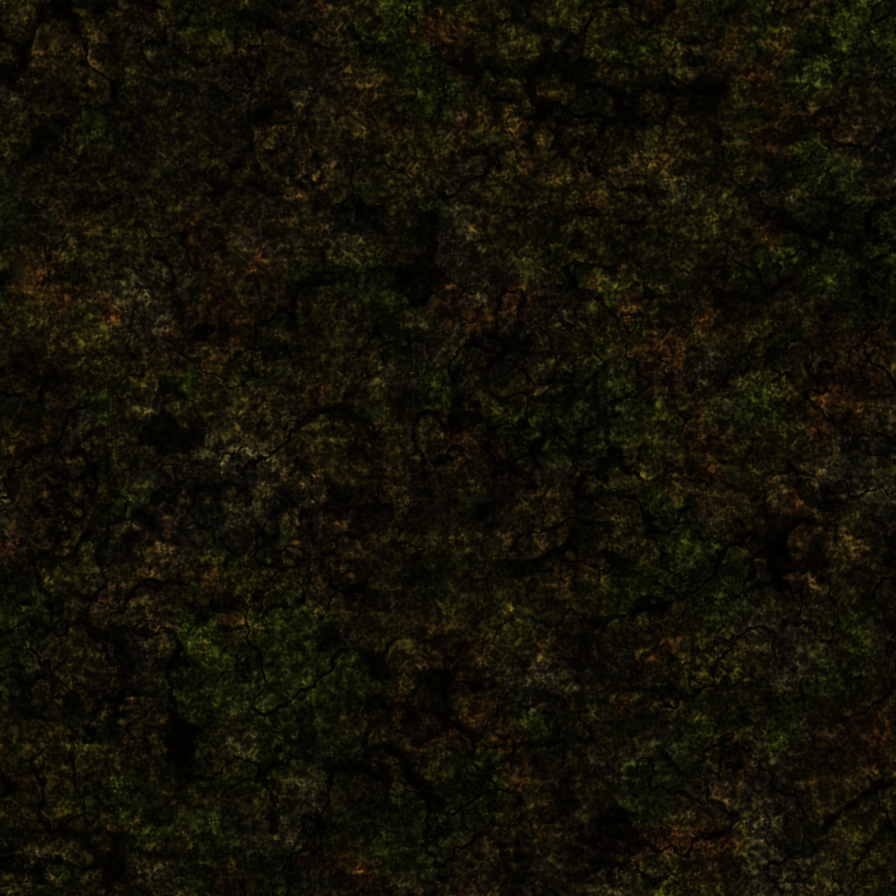
Give the GLSL for this texture, as a WebGL 2 fragment shader.

```glsl
#version 300 es
precision highp float;
// A dim forest floor: grainy soil tinted by small patches of moss, rust and ash,
// crossed by cracks and pale fibres, with half-buried stones and small sprigs.
// Layered value noise sets the tone; jittered grids scatter stones and sprigs.
uniform vec2 u_resolution;
out vec4 fragColor;

float hash(vec2 p) {
  vec3 q = fract(p.xyx * vec3(0.1031, 0.1030, 0.0973));
  q += dot(q, q.yzx + 33.33);
  return fract((q.x + q.y) * q.z);
}

vec2 hash2(vec2 p) {
  return vec2(hash(p + 17.3), hash(p + 71.9));
}

float noise(vec2 p) {
  vec2 i = floor(p), f = fract(p);
  f = f * f * (3.0 - 2.0 * f);
  return mix(mix(hash(i), hash(i + vec2(1, 0)), f.x),
             mix(hash(i + vec2(0, 1)), hash(i + vec2(1, 1)), f.x), f.y);
}

float fbm(vec2 p) {
  float sum = 0.0, amp = 0.5;
  for (int i = 0; i < 5; i++) {
    p = mat2(1.6, 1.2, -1.2, 1.6) * p + 9.7;
    sum += amp * noise(p * 0.5);
    amp *= 0.5;
  }
  return sum / 0.97;
}

// Thin winding line where warped noise crosses its middle value
float vein(vec2 p, float width) {
  p += 1.8 * vec2(fbm(p * 1.3 + 5.0), fbm(p * 1.3 + 41.0));
  return 1.0 - smoothstep(width * 0.3, width, abs(noise(p) - 0.5));
}

// x: stone cover, y: shadow along one side of its rim
vec2 stones(vec2 p) {
  vec2 g = p * 4.0, result = vec2(0.0);
  g += 0.25 * (vec2(fbm(p * 14.0), fbm(p * 14.0 + 30.0)) - 0.5);
  for (int k = 0; k < 9; k++) {
    vec2 id = floor(g) + vec2(k % 3 - 1, k / 3 - 1);
    if (hash(id + 3.1) > 0.45) continue;
    vec2 d = g - id - 0.25 - 0.5 * hash2(id);
    float radius = mix(0.15, 0.27, hash(id + 8.4));
    float edge = length(d * vec2(1.0, 0.88)) - radius;
    vec2 side = hash(id + 5.7) < 0.5 ? vec2(-0.75, 0.66) : vec2(0.6, -0.8);
    float facing = smoothstep(0.3, 0.95, dot(normalize(d + 1e-4), side));
    float rim = smoothstep(-0.02, 0.0, edge) * (1.0 - smoothstep(0.0, 0.08, edge));
    result = max(result, vec2(1.0 - smoothstep(-0.05, 0.02, edge), rim * facing));
  }
  return result;
}

// Rosettes of narrow, toothed leaves
float sprigs(vec2 p) {
  vec2 g = p * 8.0;
  float cover = 0.0;
  for (int k = 0; k < 9; k++) {
    vec2 id = floor(g) + vec2(k % 3 - 1, k / 3 - 1);
    if (hash(id + 12.6) > 0.35) continue;
    vec2 d = g - id - 0.2 - 0.6 * hash2(id + 2.0);
    for (int j = 0; j < 6; j++) {
      float seed = hash(id * 3.0 + float(j) * 7.3);
      float a = float(j) * 1.05 + seed;
      vec2 q = mat2(cos(a), -sin(a), sin(a), cos(a)) * d;
      float t = q.x / mix(0.18, 0.45, seed);
      float teeth = 0.3 + 0.7 * fract(t * 6.0 - abs(q.y) * 14.0);
      float halfWidth = 0.05 * teeth * (1.0 - t);
      float leaf = 1.0 - smoothstep(-0.01, 0.014, abs(q.y + 0.12 * t * t * (seed - 0.5)) - halfWidth);
      cover = max(cover, leaf * step(0.0, t) * step(t, 1.0));
    }
  }
  return cover;
}

void main() {
  vec2 p = gl_FragCoord.xy / u_resolution.y;
  vec2 ragged = p + 0.02 * (vec2(noise(p * 110.0), noise(p * 110.0 + 40.0)) - 0.5);
  float broad = fbm(p * 6.0 + 2.0);
  float mid = fbm(p * 34.0 + 60.0);

  // Soil colours in small ragged patches
  vec3 color = mix(vec3(0.078, 0.060, 0.021), vec3(0.070, 0.064, 0.017), smoothstep(0.35, 0.65, fbm(ragged * 12.0)));
  color = mix(color, vec3(0.088, 0.077, 0.045), 0.7 * smoothstep(0.48, 0.7, fbm(ragged * 15.0 + 20.0)));
  color = mix(color, vec3(0.052, 0.076, 0.012), 0.65 * smoothstep(0.54, 0.72, fbm(ragged * 12.0 + 80.0)));
  color = mix(color, vec3(0.098, 0.044, 0.018), 0.55 * smoothstep(0.58, 0.74, fbm(ragged * 17.0 + 130.0)));

  // Stones
  vec2 stone = stones(p);
  color = mix(color, vec3(0.088, 0.061, 0.025), 0.6 * stone.x);

  // Grain, from broad tone down to fine grit and level streaks
  mat2 turn = mat2(0.8, 0.6, -0.6, 0.8);
  float tone = 1.0 * (broad - 0.5) + 1.8 * (mid - 0.5);
  tone += 1.2 * (noise(turn * p * 140.0) - 0.5) + 1.6 * (noise(turn * p * 340.0 + 7.0) - 0.5);
  tone += 0.6 * (noise(p * vec2(26.0, 190.0)) - 0.5);
  color *= exp(tone);

  // Pale fibres and sprigs
  float fibre = vein(p * 46.0, 0.12) * smoothstep(0.4, 0.62, fbm(p * 8.0 + 200.0));
  color += fibre * vec3(0.055, 0.050, 0.024) * noise(p * 90.0);
  color = mix(color, vec3(0.105, 0.118, 0.038) * exp(0.5 * tone), 0.65 * sprigs(p) * smoothstep(0.15, 0.6, noise(p * 60.0)));

  // Cracks, rim shadows and slanting hollows
  float crack = vein(p * 16.0 + 30.0, 0.07) * smoothstep(0.36, 0.52, fbm(p * 7.0 + 50.0));
  crack = max(crack, 0.9 * vein(p * 32.0 + 90.0, 0.09) * smoothstep(0.38, 0.58, fbm(p * 20.0 + 70.0)));
  vec2 slant = vec2(dot(p, vec2(0.77, 0.64)) * 5.0, dot(p, vec2(-0.64, 0.77)) * 11.0);
  float hollow = smoothstep(0.66, 0.82, fbm(slant + 15.0));
  color *= (1.0 - 0.75 * crack) * (1.0 - 0.8 * stone.y) * (1.0 - 0.85 * hollow);

  fragColor = vec4(clamp(color, 0.0, 1.0), 1.0);
}
```
